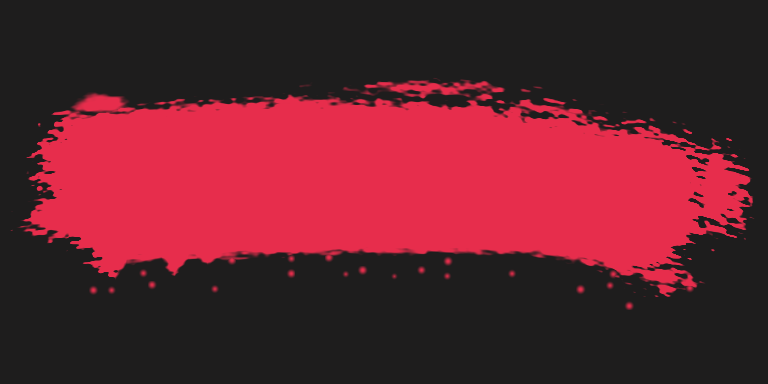
Give the GLSL for this background, as a Shadertoy shader.

```glsl
#define PAPER vec3(0.118, 0.114, 0.114)
#define PAINT vec3(0.906, 0.178, 0.298)
#define SOFTNESS 0.007
#define BRISTLES vec2(30.0, 105.0)
#define TOP_ROUGH 0.024
#define BOTTOM_ROUGH 0.013
#define LEFT_ROUGH 0.060
#define RIGHT_ROUGH 0.110
#define DROP_GRID 26.0
#define DROP_CHANCE 0.22

float hash(vec2 p) {
    vec3 q = fract(vec3(p.xyx) * 0.1031);
    q += dot(q, q.yzx + 33.33);
    return fract((q.x + q.y) * q.z);
}

float noise(vec2 p) {
    vec2 cell = floor(p), f = fract(p);
    f = f * f * (3.0 - 2.0 * f);
    return mix(mix(hash(cell), hash(cell + vec2(1, 0)), f.x),
               mix(hash(cell + vec2(0, 1)), hash(cell + vec2(1, 1)), f.x), f.y);
}

// Streaky noise from -1 to 1, stretched along the stroke
float bristleNoise(vec2 p) {
    vec2 q = p * BRISTLES + 40.0;
    return 1.2 * noise(q) + 0.8 * noise(q * vec2(2.3, 1.4) + 17.0) - 1.0;
}

// Long edges of the stroke as heights over x
float topEdge(float x) {
    float rise = max(0.8 - x, 0.0), fall = max(x - 0.85, 0.0);
    return 0.738 - 0.1 * rise * rise - 0.11 * fall * fall;
}

float drip(float x, float center, float width, float depth) {
    return depth * max(0.0, 1.0 - abs(x - center) / width);
}

float bottomEdge(float x) {
    float sag = min(x - 1.2, 0.0);
    float y = 0.344 - 0.032 * sag * sag - 0.052 * smoothstep(1.3, 1.72, x);
    y -= drip(x, 0.285, 0.045, 0.060) + drip(x, 0.455, 0.035, 0.042);
    return y - drip(x, 0.54, 0.025, 0.018) - drip(x, 1.62, 0.05, 0.018);
}

// Positive inside an elliptical dab
float dab(vec2 p, vec2 center, vec2 radius) {
    return (1.0 - length((p - center) / radius)) * min(radius.x, radius.y);
}

// Main stroke: four edges, each with its own raggedness
float strokeBody(vec2 p, float grain) {
    float left = 0.105 + 2.7 * (p.y - 0.55) * (p.y - 0.55);
    float right = 1.87 - 4.5 * (p.y - 0.49) * (p.y - 0.49);
    float topRough = TOP_ROUGH + 0.018 * smoothstep(1.0, 1.45, p.x);
    float bottomRough = BOTTOM_ROUGH + 0.016 * smoothstep(1.45, 1.65, p.x);
    float across = min(topEdge(p.x) - p.y + topRough * grain,
                       p.y - bottomEdge(p.x) + bottomRough * grain);
    float along = min(p.x - left + LEFT_ROUGH * grain,
                      right - p.x + RIGHT_ROUGH * grain);
    return min(across, along);
}

// Dry dabs beyond the edges of the stroke
float dryDabs(vec2 p, float grain) {
    float d = dab(p, vec2(0.26, 0.728), vec2(0.062, 0.022)) + 0.008 * grain;
    d = max(d, dab(p, vec2(1.12, 0.770), vec2(0.23, 0.020)) + 0.019 * grain - 0.008);
    d = max(d, dab(p, vec2(0.145, 0.425), vec2(0.085, 0.050)) + 0.035 * grain - 0.008);
    d = max(d, dab(p, vec2(1.86, 0.50), vec2(0.10, 0.13)) + 0.065 * grain - 0.025);
    d = max(d, dab(p, vec2(1.72, 0.285), vec2(0.09, 0.050)) + 0.035 * grain - 0.015);
    float ridge = topEdge(p.x) + 0.012;
    return max(d, dab(vec2(p.x, p.y - ridge), vec2(1.42, 0.0), vec2(0.38, 0.030))
                  + 0.032 * grain - 0.018);
}

// Scattered drops under the stroke
float droplets(vec2 p) {
    vec2 cell = floor(p * DROP_GRID);
    vec2 jitter = 0.25 + 0.5 * vec2(hash(cell + 3.0), hash(cell + 11.0));
    vec2 center = (cell + jitter) / DROP_GRID;
    float below = bottomEdge(center.x) - center.y;
    float inBand = step(0.0, below) * step(below, 0.085)
                 * step(0.24, center.x) * step(center.x, 1.8);
    float radius = mix(0.003, 0.008, hash(cell + 23.0));
    float shown = inBand * step(hash(cell + 31.0), DROP_CHANCE);
    return mix(-1.0, radius - length(p - center), shown);
}

void mainImage(out vec4 fragColor, in vec2 fragCoord) {
    vec2 p = (fragCoord - 0.5 * iResolution.xy) / iResolution.y + vec2(1.0, 0.5);

    // Bristles follow the bend of the upper edge
    float grain = bristleNoise(vec2(p.x, p.y - topEdge(p.x)));
    float paintDepth = max(strokeBody(p, grain), dryDabs(p, grain));
    paintDepth = max(paintDepth, droplets(p));

    float soft = max(SOFTNESS, 1.0 / iResolution.y);
    float coverage = smoothstep(-soft, soft, paintDepth);
    fragColor = vec4(mix(PAPER, PAINT, coverage), 1.0);
}
```
